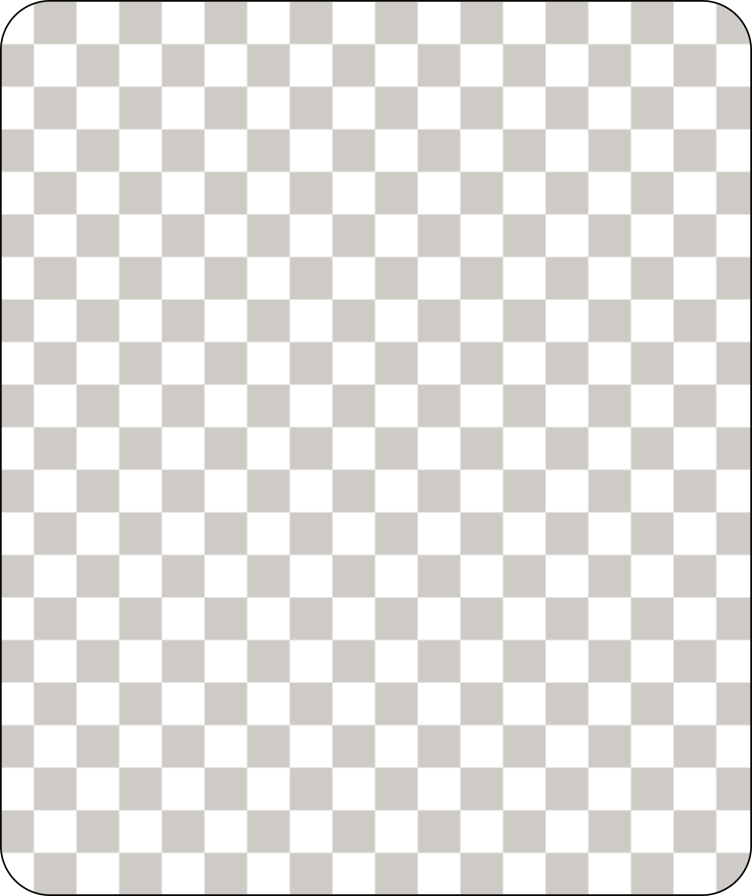
A WebGL 2 fragment shader for this pattern:

```glsl
#version 300 es
precision highp float;

// Lengths are fractions of the canvas height
#define CELL vec2(0.0476, 0.0475)
#define GRID_ORIGIN vec2(0.0378, 0.0482)
#define CORNER_RADIUS 0.056
#define BORDER_WIDTH 0.0019
#define EDGE_SOFTNESS 0.0021
#define WHITE vec3(1.0)
#define WARM_GREY vec3(0.808, 0.794, 0.773)
#define BORDER_BLACK vec3(0.02)

uniform vec2 u_resolution;
out vec4 fragColor;

// Signed distance to the nearest grid line, alternating in sign per cell
vec2 alternatingDistance(vec2 p) {
    vec2 q = (p - GRID_ORIGIN) / CELL;
    return (0.5 - abs(mod(q + 0.5, 2.0) - 1.0)) * CELL;
}

// Grey coverage of the checkerboard, with smoothed edges
float checkerboard(vec2 p, float blur) {
    vec2 side = clamp(2.0 * alternatingDistance(p) / blur, -1.0, 1.0);
    return 0.5 - 0.5 * side.x * side.y;
}

float roundedBox(vec2 p, vec2 halfSize, float radius) {
    vec2 d = abs(p) - halfSize + radius;
    return length(max(d, 0.0)) + min(max(d.x, d.y), 0.0) - radius;
}

void main() {
    float pixel = 1.0 / u_resolution.y;
    vec2 p = gl_FragCoord.xy * pixel;
    vec2 halfSize = 0.5 * u_resolution * pixel;

    // Checkered panel
    float grey = checkerboard(p, max(EDGE_SOFTNESS, pixel));
    vec3 color = mix(WHITE, WARM_GREY, grey);

    // Thin outline, then white outside the rounded corners
    float edge = roundedBox(p - halfSize, halfSize, CORNER_RADIUS);
    float outline = clamp((edge + BORDER_WIDTH) / pixel + 0.5, 0.0, 1.0);
    float outside = clamp(edge / pixel + 0.5, 0.0, 1.0);
    color = mix(color, BORDER_BLACK, outline);
    color = mix(color, WHITE, outside);

    fragColor = vec4(color, 1.0);
}
```
